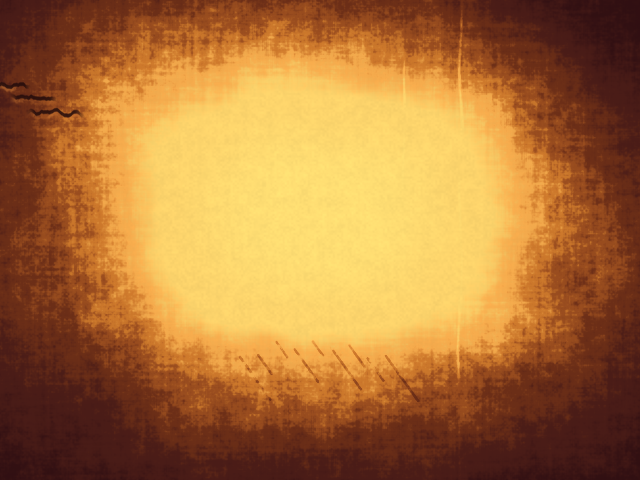
Reproduce this background procedurally as a Shadertoy shader.

```glsl
float hash(vec2 p) {
    return fract(sin(dot(p, vec2(127.1, 311.7))) * 43758.5453);
}

float valueNoise(vec2 p) {
    vec2 cell = floor(p);
    vec2 f = fract(p);
    f = f * f * (3.0 - 2.0 * f);
    float low = mix(hash(cell), hash(cell + vec2(1, 0)), f.x);
    float high = mix(hash(cell + vec2(0, 1)), hash(cell + vec2(1, 1)), f.x);
    return mix(low, high, f.y);
}

// Layered noise, centred on zero
float fbm(vec2 p, int octaves) {
    float sum = 0.0;
    float weight = 0.5;
    for (int i = 0; i < octaves; i++) {
        sum += weight * (valueNoise(p) - 0.5);
        p = mat2(1.6, 1.2, -1.2, 1.6) * p + 7.3;
        weight *= 0.58;
    }
    return sum;
}

// Rounded oval distance: 1 on the rim of the glow
float ovalDistance(vec2 p, vec2 center, vec2 radius, float power) {
    vec2 q = pow(abs((p - center) / radius), vec2(power));
    return pow(q.x + q.y, 1.0 / power);
}

float softSpot(vec2 p, vec2 center, vec2 radius) {
    vec2 q = (p - center) / radius;
    return exp(-dot(q, q));
}

float segmentLine(vec2 p, vec2 a, vec2 b, float width) {
    vec2 ab = b - a;
    float h = clamp(dot(p - a, ab) / dot(ab, ab), 0.0, 1.0);
    return 1.0 - smoothstep(0.3 * width, width, length(p - a - ab * h));
}

// Wavering vertical crease
float crease(vec2 p, float x, float width, float seed) {
    float bend = 0.018 * fbm(vec2(seed, p.y * 7.0), 3);
    float wear = smoothstep(0.2, 0.7, valueNoise(vec2(seed, p.y * 12.0)));
    return wear * (1.0 - smoothstep(0.0, width, abs(p.x - x - bend)));
}

// Short ragged horizontal tear
float tear(vec2 p, vec2 center, float halfLength, float width) {
    vec2 q = p - center;
    q.y += 0.025 * fbm(vec2(p.x * 50.0, center.y * 30.0), 3) + 0.08 * q.x;
    float ends = 1.0 - smoothstep(0.6 * halfLength, halfLength, abs(q.x));
    return ends * (1.0 - smoothstep(0.3 * width, width, abs(q.y)));
}

// Colour from the bright heart out to the burnt rim
vec3 burntRamp(float d) {
    vec3 color = mix(vec3(1.0, 0.87, 0.45), vec3(0.99, 0.83, 0.42), smoothstep(0.2, 0.72, d));
    color = mix(color, vec3(0.96, 0.67, 0.30), smoothstep(0.72, 0.92, d));
    color = mix(color, vec3(0.80, 0.47, 0.17), smoothstep(0.92, 1.06, d));
    color = mix(color, vec3(0.60, 0.30, 0.12), smoothstep(1.06, 1.19, d));
    color = mix(color, vec3(0.42, 0.18, 0.09), smoothstep(1.19, 1.36, d));
    color = mix(color, vec3(0.29, 0.11, 0.09), smoothstep(1.36, 1.60, d));
    return mix(color, vec3(0.19, 0.06, 0.07), smoothstep(1.60, 1.95, d));
}

void mainImage(out vec4 fragColor, in vec2 fragCoord) {
    vec2 uv = fragCoord / iResolution.xy;
    vec2 p = fragCoord / iResolution.y;

    // Glow, with uneven burning around its rim
    float d = ovalDistance(uv, vec2(0.50, 0.555), vec2(0.35, 0.335), 2.6);
    d += 0.20 * softSpot(uv, vec2(0.93, 0.95), vec2(0.16, 0.20));
    d += 0.10 * softSpot(uv, vec2(0.13, 0.25), vec2(0.10, 0.16));
    d += 0.10 * softSpot(uv, vec2(0.80, 0.22), vec2(0.13, 0.05));
    d -= 0.16 * softSpot(uv, vec2(0.14, 0.90), vec2(0.12, 0.12));
    d -= 0.10 * softSpot(uv, vec2(0.57, 0.15), vec2(0.16, 0.06));

    // Stains, woven fibres and grain, strongest outside the glow
    float rim = smoothstep(0.55, 1.15, d);
    float stains = fbm(p * 7.0, 5);
    float speckle = fbm(p * 55.0, 4);
    float fibres = fbm(p * vec2(130.0, 9.0), 3) + fbm(p * vec2(9.0, 130.0) + 31.0, 3);
    float grain = valueNoise(p * 230.0) - 0.5;
    d += mix(0.10, 0.28, rim) * stains;
    d += rim * (0.24 * speckle + 0.13 * fibres + 0.10 * grain);

    // Pale creases
    d -= 0.10 * crease(p, 0.842, 0.004, 3.0) * smoothstep(0.25, 0.7, uv.y);
    d -= 0.15 * crease(p, 0.958, 0.005, 8.0);

    // Slanted scratches along the lower rim
    for (int i = 0; i < 9; i++) {
        float k = float(i);
        vec2 start = vec2(0.50 + 0.038 * k, 0.25 + 0.04 * hash(vec2(k, 2.0)));
        vec2 slant = vec2(0.05, -0.07) * (0.4 + hash(vec2(k, 5.0)));
        float worn = smoothstep(-0.25, 0.1, speckle);
        d += 0.16 * worn * segmentLine(p, start, start + slant, 0.004);
    }
    vec3 color = burntRamp(d);

    // Torn surface at the left, with lit edges
    float tears = 0.0;
    float edges = 0.0;
    for (int i = 0; i < 3; i++) {
        float k = float(i);
        vec2 center = vec2(0.115 - 0.045 * k, 0.766 + 0.03 * k);
        float halfLength = 0.065 - 0.012 * k;
        tears = max(tears, tear(p, center, halfLength, 0.006));
        edges = max(edges, tear(p, center - vec2(0.0, 0.006), halfLength, 0.009));
    }
    color = mix(color, vec3(0.85, 0.50, 0.20), 0.55 * edges * smoothstep(-0.2, 0.2, speckle));
    color = mix(color, vec3(0.13, 0.04, 0.04), 0.85 * tears);

    color *= 1.0 + 0.035 * grain + 0.05 * speckle;
    fragColor = vec4(clamp(color, 0.0, 1.0), 1.0);
}
```
